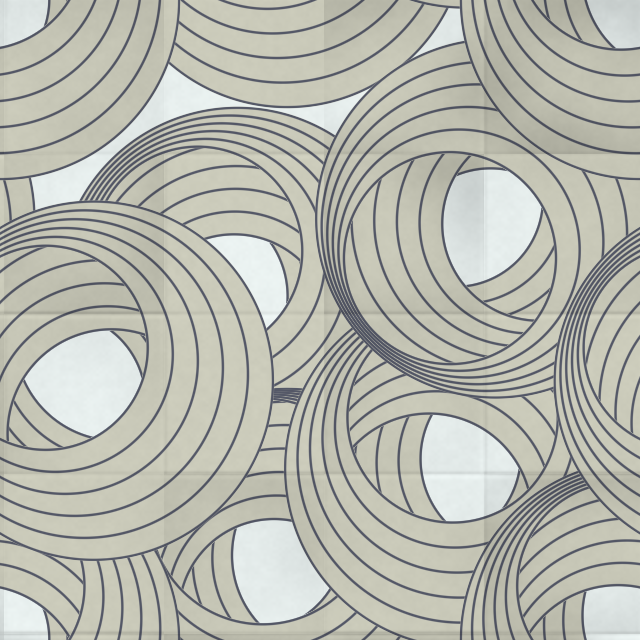
Reproduce this pattern procedurally as a WebGL 1 fragment shader.

```glsl
precision highp float;

uniform vec2 u_resolution;

const int NESTS = 6;
const int GROUPS = 4;
const int BANDS = 5;
const float NEST_RADIUS = 0.28;
const float HALF_LINE = 0.0019;
const float TILES = 4.0;

const vec3 PAPER = vec3(0.92, 0.95, 0.945);
const vec3 CLAY = vec3(0.80, 0.80, 0.735);
const vec3 INK = vec3(0.33, 0.345, 0.405);

float hash(vec2 p) {
  return fract(sin(dot(p, vec2(127.1, 311.7))) * 43758.5453);
}

float noise(vec2 p) {
  vec2 cell = floor(p);
  vec2 f = fract(p);
  f = f * f * (3.0 - 2.0 * f);
  float low = mix(hash(cell), hash(cell + vec2(1.0, 0.0)), f.x);
  float high = mix(hash(cell + vec2(0.0, 1.0)), hash(cell + 1.0), f.x);
  return mix(low, high, f.y);
}

float stroke(float d, float soft) {
  return 1.0 - smoothstep(HALF_LINE - soft, HALF_LINE + soft, abs(d));
}

// Drifting lattice that wraps around the canvas edges
vec2 nestCentre(float id) {
  vec2 lattice = vec2(id / 6.0, id / 3.0);
  return lattice + vec2(-0.06 * sin(2.8 * id), 0.12 * sin(2.5 * id));
}

// One eccentric family of circles: x = ink, y = coverage, z = clay outside its hole
vec3 ringGroup(vec2 p, float id, float layer, float soft) {
  vec2 seed = vec2(id + 1.3, layer + 2.7);
  float angle = 6.2832 * hash(vec2(id, 7.0)) + 2.4 * layer + 0.6 * hash(seed);
  float pinch = mix(0.62, 0.95, hash(seed + 5.1));
  float radius = NEST_RADIUS - 0.02 * layer;
  float hole = mix(0.066, 0.086, hash(seed + 9.4));
  float spacing = (radius - hole) / (float(BANDS) * (1.0 + pinch));
  vec2 drift = spacing * pinch * vec2(cos(angle), sin(angle));

  float ink = 0.0;
  float d = 0.0;
  for (int k = 0; k <= BANDS; k++) {
    float n = float(k);
    d = length(p - drift * n) - (radius - spacing * n);
    ink = max(ink, stroke(d, soft));
  }
  float outer = length(p) - radius;
  float cover = smoothstep(-HALF_LINE - soft, -HALF_LINE, d)
              * (1.0 - smoothstep(HALF_LINE, HALF_LINE + soft, outer));
  return vec3(ink, cover, smoothstep(-soft, soft, d));
}

// Stack of ring groups, painted from the deepest to the topmost
vec3 nestColour(vec2 p, float id, float soft) {
  float ink = 0.0;
  float body = 0.0;
  for (int j = 0; j < GROUPS; j++) {
    vec3 group = ringGroup(p, id, float(GROUPS - 1 - j), soft);
    ink = mix(ink, group.x, group.y);
    body = max(body, group.z);
  }
  return mix(mix(PAPER, CLAY, body), INK, ink);
}

// Groove with a dark side and a light side, d measured across it
float groove(float d, float strength) {
  float dark = exp(-pow((d - 0.002) / 0.003, 2.0));
  float light = exp(-pow((d + 0.004) / 0.004, 2.0));
  return strength * (0.05 * light - 0.13 * dark);
}

// Uneven tone of the tiles, their worn rims and the grooves between them
float tileTone(vec2 uv) {
  vec2 grid = (uv - vec2(0.007, 0.009)) * TILES;
  vec2 tile = floor(grid);
  vec2 f = fract(grid);
  vec2 seam = floor(grid + 0.5);
  vec2 across = (grid - seam) / TILES;
  float rim = 1.0 - smoothstep(0.0, 0.45, min(min(f.x, 1.0 - f.x), min(f.y, 1.0 - f.y)));
  float wear = hash(tile + 3.0) * noise(uv * 7.0 + tile * 3.0);
  float tone = 1.0 - wear * (0.06 + 0.14 * rim);
  tone += 0.018 * (noise(uv * 90.0) - 0.5) + 0.014 * (noise(uv * 210.0) - 0.5);
  tone += groove(across.y, 0.25 + 0.75 * hash(vec2(tile.x, seam.y) + 11.0));
  tone += groove(across.x, 0.45 * hash(vec2(seam.x, tile.y) + 23.0));
  return tone;
}

void main() {
  float side = min(u_resolution.x, u_resolution.y);
  vec2 uv = gl_FragCoord.xy / side;
  float soft = max(0.0012, 0.7 / side);

  vec3 colour = PAPER;
  for (int i = 0; i < NESTS; i++) {
    float id = mod(float(i) + 2.0, float(NESTS));
    vec2 p = uv - nestCentre(id);
    p -= floor(p + 0.5);
    float edge = length(p) - NEST_RADIUS - HALF_LINE;
    if (edge < soft) {
      float inside = 1.0 - smoothstep(-soft, soft, edge);
      colour = mix(colour, nestColour(p, id, soft), inside);
    }
  }
  gl_FragColor = vec4(colour * tileTone(uv), 1.0);
}
```
